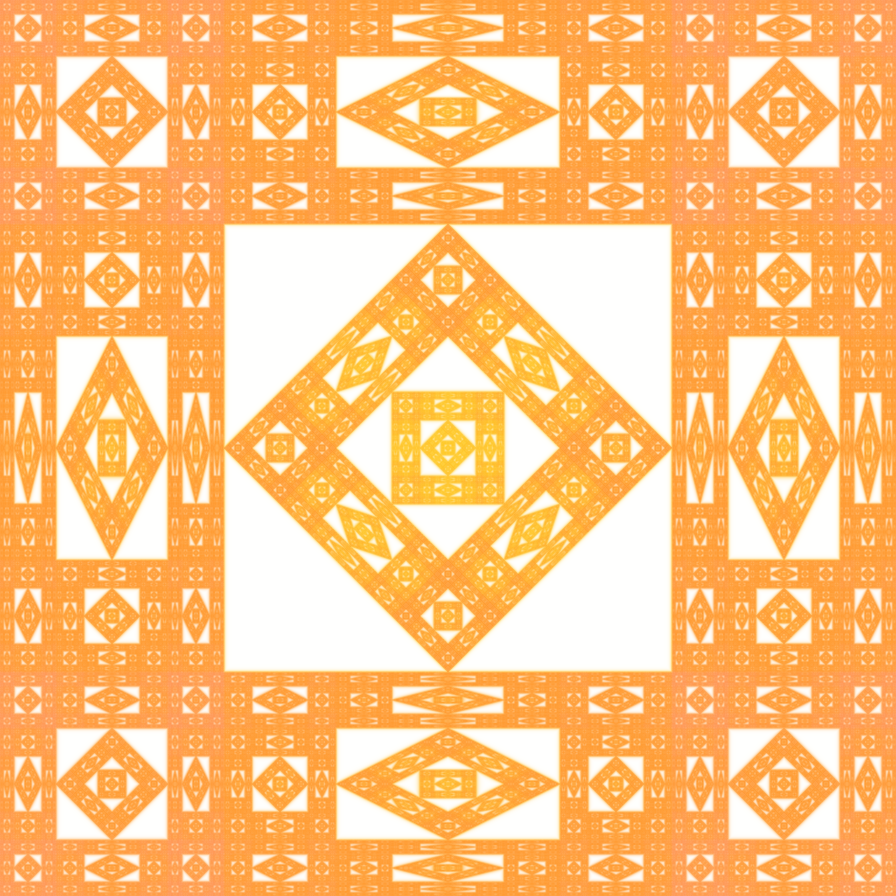
A three.js fragment shader for this pattern:

```glsl
// Draws a fractal quilt of white panels, each holding an inscribed diamond.
// Every cell splits at its quarters: the border pieces are smaller cells, and
// the middle is a white panel whose diamond is again a cell, turned by 45 degrees.

varying vec2 vUv;

const int LEVELS = 7;
const int GRID = 4;               // smoothing samples per axis
const float FOOTPRINT = 1.0 / 512.0;
const float FRINGE = 0.0013;      // width of the tinted panel rim
const float WARM_DECAY = 0.6;

const vec3 WHITE = vec3(1.0, 1.0, 0.995);
const vec3 YELLOW = vec3(1.0, 0.79, 0.16);
const vec3 ORANGE = vec3(1.0, 0.61, 0.20);
const vec3 ROSE = vec3(1.0, 0.60, 0.36);

// Yellow near cell centres, orange to rose toward nested corners.
vec3 clothColor(float warmth) {
  vec3 color = mix(YELLOW, ORANGE, smoothstep(0.05, 0.5, warmth));
  return mix(color, ROSE, smoothstep(0.55, 1.0, warmth));
}

// Distance from a rhombus centre to its sides, given its half axes.
float rhombusInradius(vec2 halfAxes) {
  return halfAxes.x * halfAxes.y / length(halfAxes);
}

// Distance from a point in a white panel to its nearest edge.
float panelDistance(vec2 q, vec2 halfSize) {
  vec2 toSides = (1.0 - abs(q)) * halfSize;
  float toDiamond = (abs(q.x) + abs(q.y) - 1.0) * rhombusInradius(halfSize);
  return max(min(min(toSides.x, toSides.y), toDiamond), 0.0);
}

// Panel white with a rim tinted by the surrounding cloth.
vec3 panelColor(float edgeDistance, float warmth) {
  vec3 rim = mix(clothColor(warmth), WHITE, 0.12);
  return mix(WHITE, rim, exp(-edgeDistance / FRINGE));
}

vec3 quilt(vec2 uv) {
  vec2 p = uv * 2.0 - 1.0;        // position inside the current cell
  vec2 halfSize = vec2(0.5);
  float warmth = 0.0;
  float weight = 1.0 - WARM_DECAY;

  for (int i = 0; i < LEVELS; i++) {
    vec2 outer = step(vec2(0.5), abs(p));
    if (outer.x + outer.y < 0.5) {
      // Middle panel: stop on white or enter the diamond.
      vec2 q = p * 2.0;
      halfSize *= 0.5;
      if (abs(q.x) + abs(q.y) > 1.0) {
        return panelColor(panelDistance(q, halfSize), warmth);
      }
      p = vec2(q.x + q.y, q.x - q.y);
      halfSize = vec2(rhombusInradius(halfSize));
    } else {
      // Border: enter the smaller cell, half or quarter size on each axis.
      warmth += weight * 0.5 * (outer.x + outer.y);
      p = mix(p * 2.0, abs(p) * 4.0 - 3.0, outer);
      halfSize *= mix(vec2(0.5), vec2(0.25), outer);
    }
    weight *= WARM_DECAY;
  }
  return clothColor(warmth);
}

void main() {
  // Average a small grid of samples for smooth edges.
  vec3 total = vec3(0.0);
  for (int y = 0; y < GRID; y++) {
    for (int x = 0; x < GRID; x++) {
      vec2 offset = (vec2(float(x), float(y)) + 0.5) / float(GRID) - 0.5;
      total += quilt(clamp(vUv + offset * FOOTPRINT, 0.0, 1.0));
    }
  }
  gl_FragColor = vec4(total / float(GRID * GRID), 1.0);
}
```
